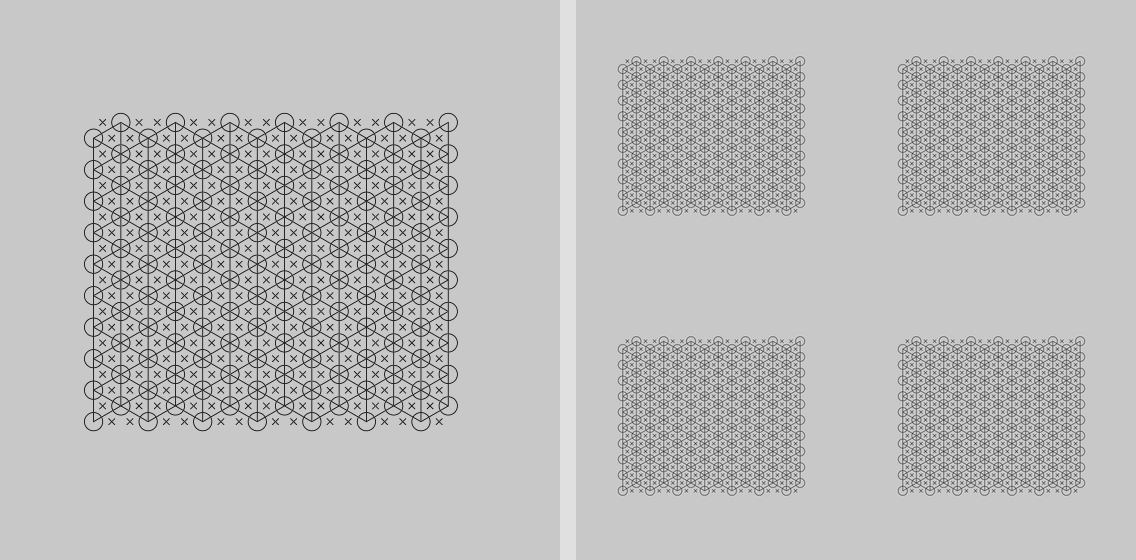
Left: one tile. Right: repeated 2 by 2.
Give the GLSL for this pattern, as a Shadertoy shader.

```glsl
// Thin black triangular lattice with ringed nodes and small crosses, centred on plain grey
#define ORIGIN vec2(0.1671, 0.2470)      // lower left node
#define STEP vec2(0.04872, 0.05625)      // column and node spacing
#define LAST_COLUMN 13.0
#define LAST_NODE 9.0
#define RING_RADIUS 0.0163
#define CROSS_ARM 0.0052
#define LINE_WIDTH 0.00145
#define PAPER vec3(0.784)
#define INK vec3(0.0)

// Share of a pixel covered by a stroke whose centre line is d away
float strokeCoverage(float d, float pixel) {
    float halfWidth = 0.5 * LINE_WIDTH;
    float inner = max(d - halfWidth, -0.5 * pixel);
    float outer = min(d + halfWidth, 0.5 * pixel);
    return clamp((outer - inner) / pixel, 0.0, 1.0);
}

float crossDistance(vec2 p) {
    p = abs(p);
    return length(p - clamp(0.5 * (p.x + p.y), 0.0, CROSS_ARM));
}

// Rings, vertical lines and crosses of the even (0) or odd (1) columns
float columnDistance(vec2 p, float parity) {
    vec2 cell = p / STEP;
    float pairs = floor(0.5 * LAST_COLUMN);
    float column = 2.0 * clamp(round(0.5 * (cell.x - parity)), 0.0, pairs) + parity;
    float row = clamp(round(cell.y - 0.5 * parity), 0.0, LAST_NODE) + 0.5 * parity;

    float d = abs(length(p - STEP * vec2(column, row)) - RING_RADIUS);

    float low = 0.5 * parity;
    float y = clamp(cell.y, low, LAST_NODE + low);
    d = min(d, length(p - STEP * vec2(column, y)));

    // Crosses sit at the thirds between the nodes of a row
    float third = round(1.5 * (cell.x - parity));
    float x = parity + third / 1.5;
    bool isNode = mod(third + 30.0, 3.0) < 0.5;
    if (!isNode && x > 0.0 && x < LAST_COLUMN)
        d = min(d, crossDistance(p - STEP * vec2(x, row)));
    return d;
}

// Stacked zigzags that join neighbouring columns, rising or falling
float zigzagDistance(vec2 p, float direction) {
    vec2 cell = p / STEP;
    float x = clamp(cell.x, 0.0, LAST_COLUMN);
    float wave = 0.5 * direction * (1.0 - abs(mod(x, 2.0) - 1.0));
    float first = direction > 0.0 ? 0.0 : 1.0;
    float row = clamp(round(cell.y - wave), first, LAST_NODE);
    float slopeScale = STEP.x / length(vec2(STEP.x, 0.5 * STEP.y));
    float rise = (cell.y - wave - row) * STEP.y * slopeScale;
    return length(vec2((cell.x - x) * STEP.x, rise));
}

void mainImage(out vec4 fragColor, in vec2 fragCoord) {
    // The plain margin reaches every edge, so the canvas tiles
    vec2 p = fragCoord / iResolution.xy - ORIGIN;
    float pixel = 1.0 / min(iResolution.x, iResolution.y);

    float d = min(columnDistance(p, 0.0), columnDistance(p, 1.0));
    d = min(d, min(zigzagDistance(p, 1.0), zigzagDistance(p, -1.0)));

    fragColor = vec4(mix(PAPER, INK, strokeCoverage(d, pixel)), 1.0);
}
```
